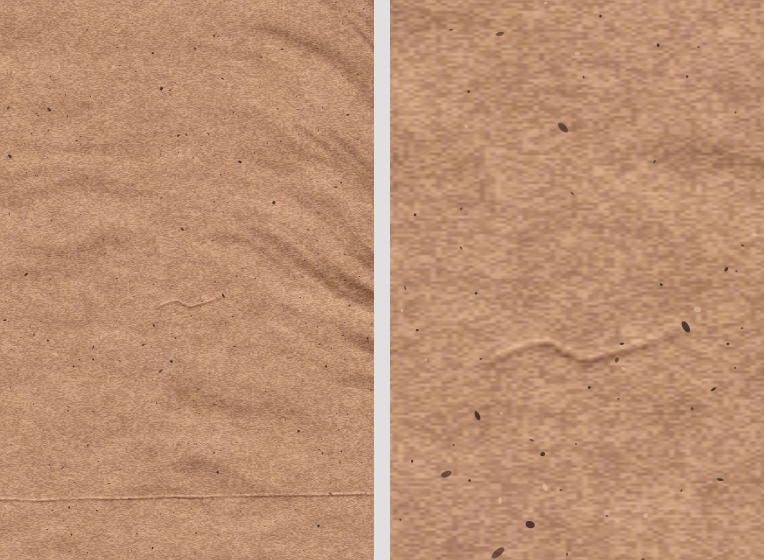
Left: the whole. Right: its middle third, enlarged.
Write a WebGL 1 fragment shader that draws this texture.

```glsl
precision highp float;
// Crumpled brown kraft paper: soft folds shaded from the slope of a warped
// height field, a pressed crease, a short crinkle, fibrous grain and specks.
// Coordinates are in canvas heights, with the origin at the lower left.

uniform vec2 u_resolution;

const vec3 PAPER = vec3(0.741, 0.565, 0.446);
const vec3 TONE_TINT = vec3(1.0, 0.96, 0.86);     // how tone shifts each channel
const vec3 ROSE_SHIFT = vec3(0.003, -0.008, 0.036);
const vec3 DARK_SPECK = vec3(0.19, 0.13, 0.11);
const vec3 LIGHT_SPECK = vec3(0.90, 0.77, 0.66);
const vec2 FOLD_SCALE = vec2(4.2, 12.5);
const float FOLD_CALM = 0.24;                     // fold contrast on the left
const float FOLD_DEEP = 0.78;                     // fold contrast on the right
const float FOLD_PINCH = 0.55;                    // share of sharp-backed folds
const float SLOPE_STEP = 0.0065;
const float FIBRE_GAIN = 0.165;
const float CLUMP_GAIN = 0.055;
const float MOTTLE_GAIN = 0.038;
const float CREASE_Y = 0.109;
const float CREASE_TILT = 0.016;
const vec2 CRINKLE = vec2(0.335, 0.460);

float hash(vec2 p) {
  vec3 q = fract(vec3(p.xyx) * 0.1031);
  q += dot(q, q.yzx + 33.33);
  return fract((q.x + q.y) * q.z);
}

vec2 slopeAt(vec2 p) {
  return 2.0 * vec2(hash(p), hash(p + 71.7)) - 1.0;
}

// Value noise in -0.5..0.5, for the grain
float valueNoise(vec2 p) {
  vec2 i = floor(p), f = fract(p);
  f = f * f * (3.0 - 2.0 * f);
  vec2 e = vec2(1.0, 0.0);
  return mix(mix(hash(i), hash(i + e.xy), f.x),
             mix(hash(i + e.yx), hash(i + e.xx), f.x), f.y) - 0.5;
}

// Gradient noise around zero, for the smooth relief
float gradNoise(vec2 p) {
  vec2 i = floor(p), f = fract(p);
  vec2 w = f * f * f * (f * (f * 6.0 - 15.0) + 10.0);
  vec2 e = vec2(1.0, 0.0);
  float a = dot(slopeAt(i), f);
  float b = dot(slopeAt(i + e.xy), f - e.xy);
  float c = dot(slopeAt(i + e.yx), f - e.yx);
  float d = dot(slopeAt(i + e.xx), f - e.xx);
  return mix(mix(a, b, w.x), mix(c, d, w.x), w.y);
}

// Height of the folds: level on the left, bending downwards to the right
float foldHeight(vec2 p) {
  float bend = max(p.x - 0.36, 0.0);
  vec2 q = p + vec2(0.0, 1.9 * bend * bend * smoothstep(0.1, 0.6, p.y));
  q += 0.04 * vec2(gradNoise(p * 6.0 + 3.1), gradNoise(p * 7.0 + 17.4));
  float swell = gradNoise(q * FOLD_SCALE + 5.3);
  float back = gradNoise(q * FOLD_SCALE * 1.3 + 40.6);
  return swell - FOLD_PINCH * sqrt(back * back + 0.0015)
       + 0.2 * gradNoise(q * FOLD_SCALE * 2.6 + 90.2);
}

float foldShade(vec2 p) {
  vec2 e = SLOPE_STEP * vec2(-0.35, 1.0);
  float slope = foldHeight(p - e) - foldHeight(p + e);
  float deep = smoothstep(0.32, 0.62, p.x) * smoothstep(0.22, 0.45, p.y);
  float patchy = clamp(0.8 + 1.4 * gradNoise(p * 4.0 + 23.0), 0.2, 1.5);
  float shade = slope * mix(FOLD_CALM, FOLD_DEEP, deep) * patchy;
  float edge = smoothstep(0.56, 0.67, p.x) * deep;
  return (shade > 0.0 ? 0.5 * shade : shade) - 0.03 * edge;
}

// Bright ridge with a shadow beneath; d is the height above the line
float ridge(float d, float width) {
  float lit = d / width;
  float dim = (d + 1.8 * width) / width;
  return 0.12 * exp(-lit * lit) - 0.17 * exp(-dim * dim);
}

float creaseShade(vec2 p) {
  float line = CREASE_Y + CREASE_TILT * p.x + 0.004 * gradNoise(vec2(p.x * 14.0, 2.5));
  float wear = 0.85 + 0.8 * gradNoise(vec2(p.x * 18.0, 8.3));
  float crease = wear * ridge(p.y - line, 0.0021);
  float kink = CRINKLE.y + 0.022 * gradNoise(vec2(p.x * 26.0, 6.4));
  float span = 1.0 - smoothstep(0.03, 0.075, abs(p.x - CRINKLE.x));
  return crease + 0.8 * span * ridge(p.y - kink, 0.0025);
}

// Coverage of sparse, randomly turned flecks, at most one per cell
float specks(vec2 p, float cell, float chance, float size, float seed) {
  vec2 id = floor(p / cell) + seed;
  vec2 centre = 0.2 + 0.6 * vec2(hash(id + 1.3), hash(id + 9.7));
  vec2 d = (fract(p / cell) - centre) * cell;
  float turn = 6.2832 * hash(id + 4.1);
  d = mat2(cos(turn), -sin(turn), sin(turn), cos(turn)) * d;
  d.x *= mix(0.4, 1.0, hash(id + 6.6));
  float radius = size * (0.6 + 1.6 * pow(hash(id + 2.9), 9.0));
  float soft = 0.6 / u_resolution.y;
  float cover = 1.0 - smoothstep(radius - soft, radius + soft, length(d));
  return cover * step(hash(id + 13.5), chance);
}

void main() {
  vec2 p = gl_FragCoord.xy / u_resolution.y;

  // Grain and mottling
  float tone = FIBRE_GAIN * valueNoise(p * vec2(310.0, 640.0));
  tone += CLUMP_GAIN * valueNoise(p * vec2(115.0, 205.0) + 31.0);
  tone += MOTTLE_GAIN * gradNoise(p * vec2(17.0, 24.0) + 11.0);
  tone += MOTTLE_GAIN * gradNoise(p * vec2(42.0, 58.0) + 50.0);

  // Relief
  tone += foldShade(p) + creaseShade(p);

  // Colour, with a faint rose drift between fibres
  float rose = valueNoise(p * 270.0 + 77.0) + 0.4 * gradNoise(p * 9.0 + 63.0);
  vec3 colour = PAPER + tone * TONE_TINT + rose * ROSE_SHIFT;

  // Flecks
  colour = mix(colour, LIGHT_SPECK, 0.6 * specks(p, 0.043, 0.25, 0.0012, 20.0));
  colour = mix(colour, DARK_SPECK, 0.8 * specks(p, 0.037, 0.33, 0.0012, 60.0));
  colour = mix(colour, DARK_SPECK, 0.6 * specks(p + 0.017, 0.024, 0.25, 0.0009, 90.0));

  gl_FragColor = vec4(clamp(colour, 0.0, 1.0), 1.0);
}
```
